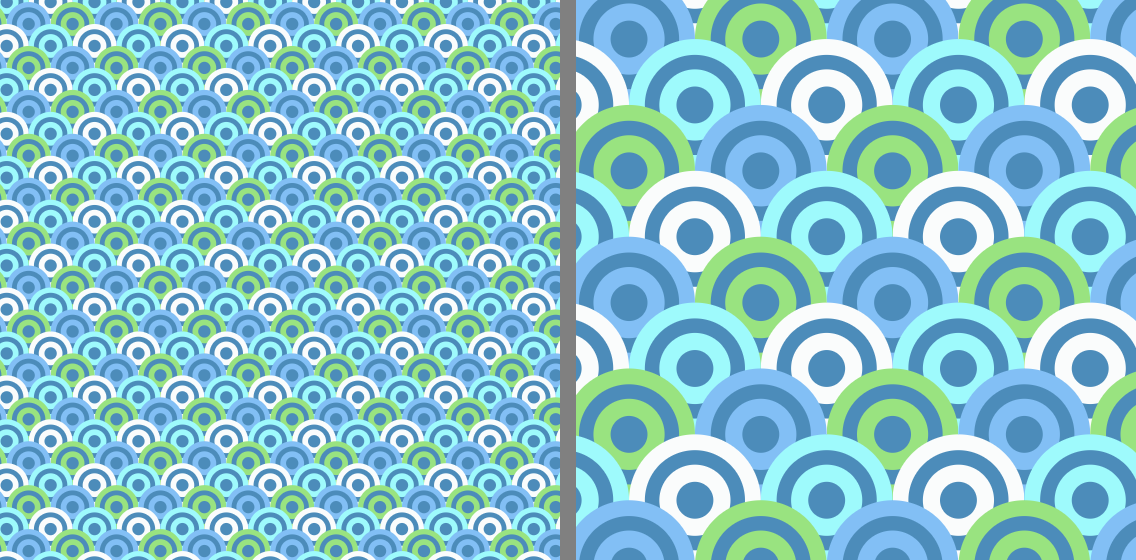
Left: the whole. Right: its middle third, enlarged.
A WebGL 2 fragment shader for this pattern:

```glsl
#version 300 es
precision highp float;

uniform vec2 u_resolution;
out vec4 fragColor;

const vec3 DEEP_BLUE = vec3(0.30, 0.55, 0.73);

// Antialiased coverage of a disc
float disc(float dist, float radius, float pixel) {
    return clamp((radius - dist) / pixel + 0.5, 0.0, 1.0);
}

// Alternates blue and green on odd rows, cyan and white on even rows
vec3 scaleColor(float row, float column) {
    bool second = mod(column + floor(row / 2.0), 2.0) > 0.5;
    if (mod(row, 2.0) > 0.5) {
        return second ? vec3(0.60, 0.89, 0.50) : vec3(0.51, 0.75, 0.96);
    }
    return second ? vec3(0.98, 0.99, 0.99) : vec3(0.62, 0.98, 0.99);
}

void main() {
    // One unit is the outer radius of a scale; y runs downward
    vec2 uv = gl_FragCoord.xy / u_resolution;
    vec2 p = vec2(uv.x, 1.0 - uv.y) * 25.5 - vec2(0.305, 0.093);
    float pixel = 25.5 / min(u_resolution.x, u_resolution.y);

    // Lower rows overlap the rows above them
    vec3 color = DEEP_BLUE;
    for (int i = -1; i <= 2; i++) {
        float row = floor(p.y) + float(i);
        float shift = mod(row, 2.0);
        float column = floor((p.x - shift) / 2.0 + 0.5);
        float dist = length(p - vec2(2.0 * column + shift, row));
        vec3 light = scaleColor(row, column);

        // Concentric bands from the rim to the centre dot
        vec3 bands = mix(light, DEEP_BLUE, disc(dist, 0.76, pixel));
        bands = mix(bands, light, disc(dist, 0.54, pixel));
        bands = mix(bands, DEEP_BLUE, disc(dist, 0.28, pixel));
        color = mix(color, bands, disc(dist, 1.0, pixel));
    }
    fragColor = vec4(color, 1.0);
}
```
